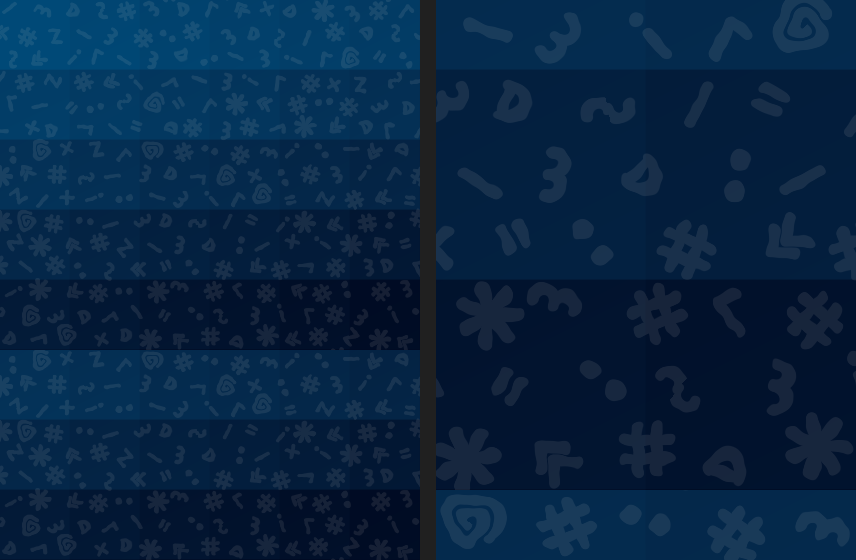
Left, the full canvas; right, a detail of the centre.
Reproduce this pattern procedurally as a Shadertoy shader.

```glsl
// Dark blue stepped tiles, six across and eight down, strewn with pale doodles.
// Tiles darken row by row; the last three rows restart the cycle of rows three to five.
// Each doodle is a distance function, placed on a jittered, staggered grid.

const float TAU = 6.28319;
const float ROWS = 8.0;                      // tiles down the canvas
const float CYCLE_END = 5.0, CYCLE = 3.0;    // row where the cycle restarts, and its length
const vec2 CELL = vec2(0.4, 1.0 / 3.0);      // doodle spacing in tiles
const float GLYPH = 0.125;                   // doodle radius in tiles
const float PEN = 0.22;                      // half stroke width in doodle radii

vec2 hash2(vec2 p) {
    vec2 q = vec2(dot(p, vec2(127.1, 311.7)), dot(p, vec2(269.5, 183.3)));
    return fract(sin(q) * 4375.85);
}

// Gradient noise, about -0.7 to 0.7
float cornerGradient(vec2 cell, vec2 f, vec2 corner) {
    return dot(hash2(cell + corner) * 2.0 - 1.0, f - corner);
}
float gradientNoise(vec2 p) {
    vec2 i = floor(p), f = p - i;
    vec2 u = f * f * f * (f * (f * 6.0 - 15.0) + 10.0);
    float low = mix(cornerGradient(i, f, vec2(0, 0)), cornerGradient(i, f, vec2(1, 0)), u.x);
    float high = mix(cornerGradient(i, f, vec2(0, 1)), cornerGradient(i, f, vec2(1, 1)), u.x);
    return mix(low, high, u.y);
}

vec2 rotate(vec2 p, float a) {
    float c = cos(a), s = sin(a);
    return vec2(c * p.x - s * p.y, s * p.x + c * p.y);
}

// Stroke centre lines
float segment(vec2 p, vec2 a, vec2 b) {
    vec2 d = b - a;
    return length(p - a - d * clamp(dot(p - a, d) / dot(d, d), 0.0, 1.0));
}
float halfRing(vec2 p, float r) {            // open towards -x
    return p.x > 0.0 ? abs(length(p) - r) : length(vec2(p.x, abs(p.y) - r));
}
float spiral(vec2 p, float gap) {
    float angle = atan(p.y, p.x);
    float turn = fract(angle / TAU);
    float r = length(p) * (1.0 + 0.13 * cos(3.0 * angle));
    float n = clamp(round(r / gap - turn), 0.0, 1.0);
    return min(abs(r - gap * (n + turn)), length(p - vec2(1.77 * gap, 0.0)));
}
float star(vec2 p, float arms) {
    float sector = TAU / arms;
    p = rotate(p, -sector * round(atan(p.y, p.x) / sector));
    return segment(p, vec2(0), vec2(1.05, 0)) - 0.06 * smoothstep(0.2, 0.9, p.x);
}

// Signed distance to one of fifteen doodles (the grid mark appears twice)
float doodle(vec2 p, int kind) {
    vec2 m = vec2(p.x, abs(p.y)), q = abs(p);
    vec2 s = p.y > 0.0 ? p : -p;             // point symmetry
    float d;
    if (kind == 0) d = min(star(p, 7.0), length(p) - 0.15);
    else if (kind == 1 || kind == 8)         // grid mark
        d = min(segment(q, vec2(0.36, 0), vec2(0.36, 0.85)),
                segment(q, vec2(0, 0.36), vec2(0.85, 0.36)));
    else if (kind == 2) d = segment(p, vec2(-0.75, 0), vec2(0.75, 0));
    else if (kind == 3) d = spiral(p, 0.58);
    else if (kind == 4)                      // double chevron
        d = min(segment(m, vec2(-0.65, 0), vec2(0, 0.6)), segment(m, vec2(0.05, 0), vec2(0.7, 0.6)));
    else if (kind == 5) d = halfRing(vec2(p.x, m.y - 0.42) * vec2(0.85, 1), 0.42);
    else if (kind == 6)                      // cross
        d = min(segment(q, vec2(0), vec2(0.68, 0)), segment(q, vec2(0), vec2(0, 0.68)));
    else if (kind == 7) d = segment(m, vec2(-0.4, 0.33), vec2(0.4, 0.33));
    else if (kind == 9)                      // bar and dot
        d = min(segment(p, vec2(0, -0.1), vec2(0, 0.9)), length(p + vec2(0, 0.8)) - 0.06);
    else if (kind == 10)                     // closed loop
        d = min(halfRing(p * vec2(0.75, 1) + vec2(0.3, 0), 0.58),
                segment(p, vec2(-0.4, -0.58), vec2(-0.4, 0.58)));
    else if (kind == 11)                     // zigzag
        d = min(segment(s, vec2(0), vec2(-0.45, 0.6)), segment(s, vec2(-0.45, 0.6), vec2(0.5, 0.75)));
    else if (kind == 12) d = length(s - vec2(0.45, 0.42)) - 0.18;
    else if (kind == 13)                     // hook
        d = min(segment(p, vec2(-0.5, 0.75), vec2(0, -0.6)), segment(p, vec2(0, -0.6), vec2(0.65, -0.2)));
    else d = halfRing(vec2(-s.x, s.y - 0.42), 0.42);
    return d - PEN;
}

// Coverage of all doodles near p, given in tiles
float doodles(vec2 p, float pixel) {
    float nearest = 9.0;
    vec2 wobble = vec2(gradientNoise(p * 14.0), gradientNoise(p * 14.0 + 37.0));
    float row = floor(p.y / CELL.y);
    for (int j = -1; j <= 1; j++)
    for (int i = -1; i <= 1; i++) {
        float y = row + float(j);
        float stagger = 0.5 * mod(y, 2.0);
        vec2 cell = vec2(floor(p.x / CELL.x - stagger) + float(i), y);
        vec2 jitter = (hash2(cell) - 0.5) * vec2(0.32, 0.3);
        vec2 center = (cell + 0.5 + vec2(stagger, 0) + jitter) * CELL;
        vec2 look = hash2(cell + 71.0);
        int kind = int(mod(cell.x * 4.0 + cell.y * 7.0 + floor(look.x * 3.0), 15.0));
        vec2 local = rotate((p - center) / GLYPH, (look.y - 0.5) * 2.6) + 0.16 * wobble;
        nearest = min(nearest, doodle(local, kind));
    }
    float edge = pixel / GLYPH;
    return 1.0 - smoothstep(-0.6 * edge, 0.6 * edge, nearest);
}

// Staircase with a softened riser
float stair(float x, float w) { return floor(x) + smoothstep(1.0 - w, 1.0, fract(x)); }

vec3 tileColor(vec2 p, float pixel) {
    float depth = stair(p.y, pixel) + 0.24 * stair(p.x, pixel);
    depth -= 0.16 * fract(p.y) + 0.08 * fract(p.x);
    depth += 0.14 * (hash2(floor(p)).x - 0.5);
    float t = clamp((depth + 0.1) / 5.2, 0.0, 1.0);
    vec3 color = mix(vec3(0.0, 0.285, 0.465), vec3(0.0, 0.045, 0.14), t);
    return color + vec3(0.015, 0.0, 0.0) * sin(0.5 * TAU * t);
}

void mainImage(out vec4 fragColor, in vec2 fragCoord) {
    float pixel = ROWS / iResolution.y;
    vec2 p = vec2(fragCoord.x, iResolution.y - fragCoord.y) * pixel;   // tiles from top left
    if (p.y > CYCLE_END) p.y -= CYCLE;
    vec3 color = tileColor(p, pixel);
    color = mix(color, vec3(0.95, 0.9, 0.85), 0.09 * doodles(p, pixel));
    fragColor = vec4(color, 1.0);
}
```
